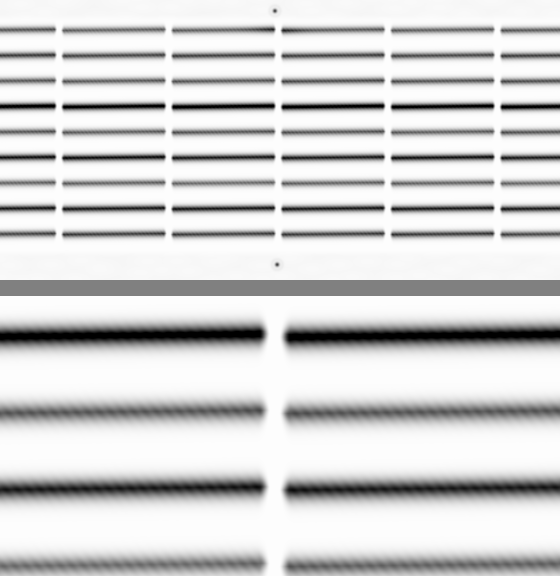
Top: the whole. Bottom: its middle third, enlarged.
Write a Shadertoy shader that draws this pattern.

```glsl
// Nine rows of soft dark dashes split by narrow gaps, on pale paper with two pin marks.

float hash(vec2 p) {
    return fract(sin(dot(p, vec2(127.1, 311.7))) * 43758.5);
}

// Distance to the nearest scattered cell point
float cellNoise(vec2 p) {
    vec2 cell = floor(p);
    float nearest = 2.0;
    for (int j = -1; j <= 1; j++)
    for (int i = -1; i <= 1; i++) {
        vec2 id = cell + vec2(i, j);
        vec2 point = id + vec2(hash(id), hash(id + 19.3));
        nearest = min(nearest, length(p - point));
    }
    return nearest;
}

// Ink density of the dashes, 0 to 1
float dashInk(vec2 p) {
    const float rowInk[9] = float[9](0.62, 0.72, 0.65, 1.12, 0.62, 0.92, 0.59, 0.91, 0.73);
    float row = clamp(round((0.893 - p.y) / 0.0911), 0.0, 8.0);
    float along = (p.x - 0.211) / 0.3914;
    float column = floor(along);
    float t = along - column;

    // Each dash rises slightly to the right
    float centre = 0.893 - row * 0.0911 + 0.004 * (t - 0.5);
    float offset = p.y - centre;
    float profile = exp(-pow(abs(offset) / (offset < 0.0 ? 0.0115 : 0.0105), 1.5));

    // Rounded ends beside the gaps
    float endDistance = 0.3914 * min(t, 1.0 - t);
    float body = smoothstep(0.005, 0.018, endDistance - 0.15 * abs(offset));

    // Uneven inking, darker ends and fine slanted hatching
    float ink = rowInk[int(row)] + 0.07 * (hash(vec2(column, row)) - 0.5);
    ink += 0.08 * exp(-endDistance * 30.0);
    ink += 0.03 * sin(p.x * 460.0 + p.y * 330.0);
    if (row < 0.5) ink += 0.22 * exp(-pow((p.x - 0.99) / 0.08, 2.0));
    return min(ink * profile, 1.0) * body;
}

// Small dark dot inside a faint ring
float pinInk(vec2 p) {
    float r = length(p);
    float ring = exp(-pow((r - 0.019) / 0.006, 2.0));
    return 0.75 * exp(-pow(r / 0.0075, 2.0)) + 0.04 * ring;
}

void mainImage(out vec4 fragColor, in vec2 fragCoord) {
    vec2 p = fragCoord / iResolution.y;

    // Pale paper, faintly mottled along the upper and lower margins
    float margin = smoothstep(0.405, 0.435, abs(p.y - 0.515));
    float paper = 0.992 - margin * (0.014 + 0.016 * cellNoise(p * vec2(9.0, 22.0)));

    float pins = pinInk(p - vec2(0.982, 0.961)) + pinInk(p - vec2(0.99, 0.055));
    float shade = paper * (1.0 - dashInk(p)) * (1.0 - pins);
    fragColor = vec4(vec3(clamp(shade, 0.0, 1.0)), 1.0);
}
```
